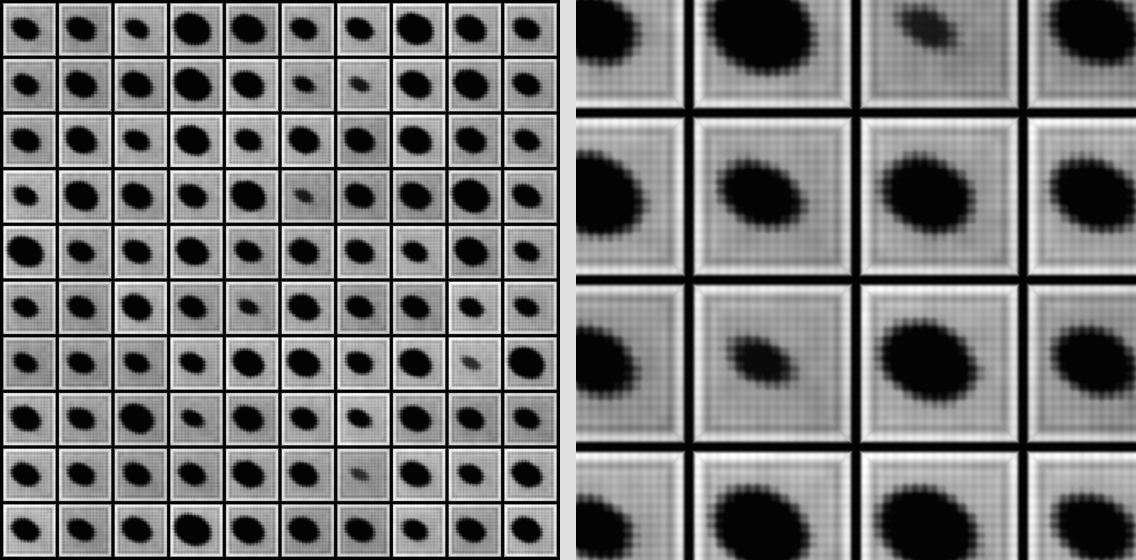
Left, the full canvas; right, a detail of the centre.
A three.js fragment shader for this pattern:

```glsl
// A ten by ten grid of grey framed tiles, each with a soft tilted black oval of varying size.
varying vec2 vUv;

const float PI = 3.14159265;
const float TILES = 10.0;
const float TILE = 32.0;              // tile side, in grains
const float GAP = 2.0;                // black line width, in grains
const float PITCH = TILE + GAP;
const float SPAN = TILES * PITCH + GAP;
const float BLACK = 0.01;
const vec2 OVAL_CENTER = vec2(13.6, 16.3);
const float OVAL_TILT = -0.46;

float hash(vec2 p) {
  return fract(sin(dot(p, vec2(127.1, 311.7))) * 43758.5453);
}

float valueNoise(vec2 p) {
  vec2 i = floor(p);
  vec2 f = fract(p);
  f = f * f * (3.0 - 2.0 * f);
  float low = mix(hash(i), hash(i + vec2(1.0, 0.0)), f.x);
  float high = mix(hash(i + vec2(0.0, 1.0)), hash(i + vec2(1.0, 1.0)), f.x);
  return mix(low, high, f.y);
}

float bump(float x, float center, float width) {
  float t = (x - center) / width;
  return exp(-t * t);
}

// Approximate signed distance to a tilted ellipse.
float ovalDistance(vec2 p, vec2 radii, float tilt) {
  vec2 axis = vec2(cos(tilt), sin(tilt));
  vec2 q = vec2(dot(p, axis), dot(p, vec2(-axis.y, axis.x)));
  return (length(q / radii) - 1.0) * radii.y;
}

// Short radius of a tile's oval; a few are much smaller.
float ovalRadius(vec2 id) {
  float spread = hash(id + 3.7) + hash(id + 19.3) - 1.0;
  float shrunken = step(0.93, hash(id + 41.9));
  return max(6.7 + 2.6 * spread - 3.4 * shrunken, 2.0);
}

// Fine two-grain lattice, between -1 and 1.
float weave(vec2 p) {
  return 0.5 * (cos(PI * p.x) + cos(PI * p.y));
}

// Bright frame line with faint ripples inside it.
float frameGlow(float edge) {
  return 0.27 * bump(edge, 0.9, 0.9) - 0.05 * bump(edge, 2.8, 0.8)
       + 0.04 * bump(edge, 4.4, 0.9);
}

float tileShade(vec2 p, vec2 id, float edge) {
  float lattice = weave(p);
  float mottle = valueNoise(p * 0.28 + id * 17.0) - 0.5;

  // Grey ground, a little darker toward the lower right
  float ground = mix(0.58, 0.70, hash(id + 7.1));
  ground += 0.0018 * (p.y - p.x) + 0.06 * mottle;
  ground += lattice * (0.025 + 0.03 * valueNoise(p * 0.2 + id * 5.0));

  // Soft oval with a ragged rim and a faint dark halo
  float radius = ovalRadius(id);
  float d = ovalDistance(p - OVAL_CENTER, vec2(radius + 2.3, radius), OVAL_TILT);
  d += 0.45 * lattice + 0.5 * mottle;
  float strength = mix(0.6, 1.0, smoothstep(2.0, 4.0, radius));
  float cover = strength * (1.0 - smoothstep(-1.2, 2.2, d));
  ground -= 0.08 * exp(-max(d, 0.0) / 3.0);

  return mix(ground + frameGlow(edge), BLACK, cover);
}

void main() {
  // Tile index and position within the tile
  vec2 grid = vUv * SPAN - 0.5 * GAP;
  vec2 id = clamp(floor(grid / PITCH), 0.0, TILES - 1.0);
  vec2 p = grid - id * PITCH - 0.5 * GAP;

  // Distance inward from the nearest tile side
  vec2 inset = min(p, TILE - p);
  float edge = min(inset.x, inset.y);

  float shade = mix(BLACK, tileShade(p, id, edge), smoothstep(-0.5, 0.5, edge));
  gl_FragColor = vec4(vec3(clamp(shade, BLACK, 1.0)), 1.0);
}
```
